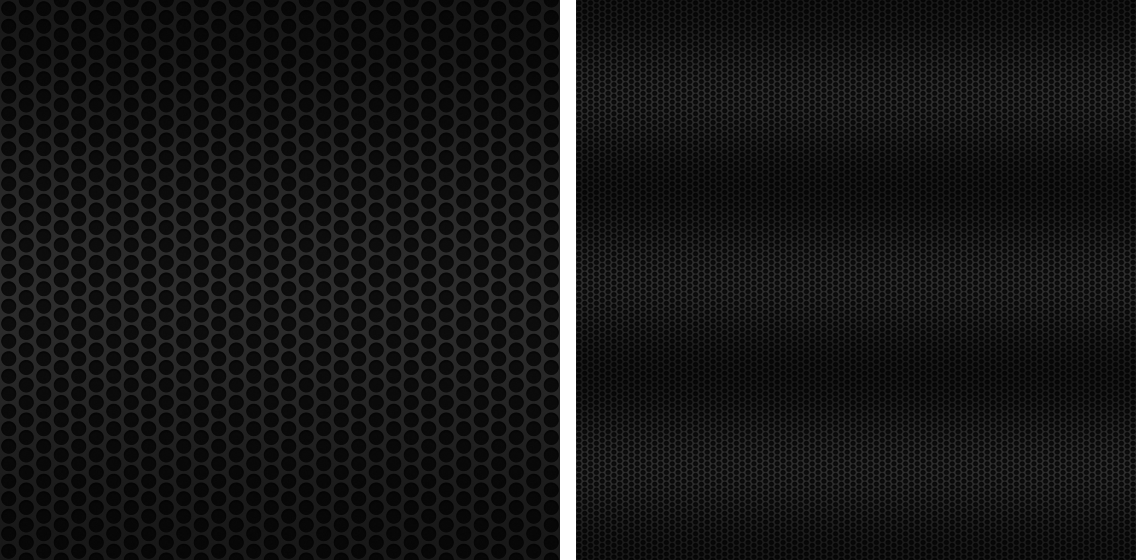
Left: one tile. Right: repeated 3 by 3.
This pattern is drawn by a WebGL 1 fragment shader. Its source:

```glsl
precision highp float;
// Dark perforated metal sheet: staggered round holes under a soft horizontal band of light.
uniform vec2 u_resolution;

const float HOLES = 32.0; // columns across, and holes down each column

float hash(vec2 p) {
  vec3 q = fract(p.xyx * vec3(0.1031, 0.1030, 0.0973));
  q += dot(q, q.yzx + 33.33);
  return fract((q.x + q.y) * q.z);
}

// Position relative to the nearest hole centre, in hole pitches
vec2 holeCoords(vec2 uv) {
  vec2 p = uv * HOLES;
  float odd = mod(floor(p.x), 2.0);
  return fract(vec2(p.x, p.y + 0.5 * odd)) - 0.5;
}

void main() {
  vec2 uv = gl_FragCoord.xy / u_resolution;
  vec2 p = holeCoords(uv);
  float pixel = HOLES / min(u_resolution.x, u_resolution.y);

  // Light band across the middle, periodic from bottom to top
  float light = 0.5 - 0.5 * cos(6.2831853 * uv.y);
  float grain = hash(floor(uv * 512.0)) - 0.5;

  // Sheet, with a faint highlight on the lower lip of each hole
  float dist = length(p) - 0.43;
  float lip = smoothstep(0.07, 0.0, dist) * smoothstep(0.1, -0.4, p.y);
  float metal = mix(0.095, 0.175, light) + 0.01 * lip + 0.004 * grain;

  // Recessed floor, shaded by the rim and most of all below its upper edge
  float shade = smoothstep(-0.13, 0.03, length(p + vec2(0.0, 0.06)) - 0.43);
  float recess = mix(0.027, 0.049, light) * (1.0 - 0.5 * shade) + 0.006 * grain;

  float sheet = smoothstep(-0.6 * pixel, 0.6 * pixel, dist);
  gl_FragColor = vec4(vec3(mix(recess, metal, sheet)), 1.0);
}
```
